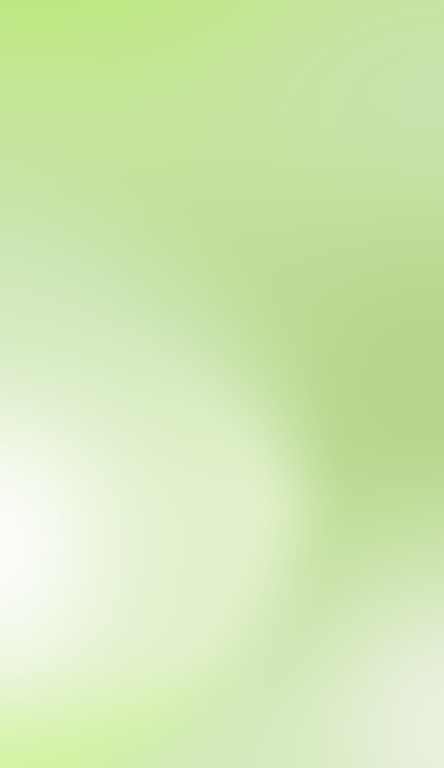
A Shadertoy shader for this background:

```glsl
// Soft elliptical falloff: 1 at the centre, fading with distance
float glow(vec2 p, vec2 centre, vec2 radius) {
    vec2 q = (p - centre) / radius;
    return exp(-dot(q, q));
}

// Green field behind the light
vec3 greenField(vec2 p) {
    vec3 colour = mix(vec3(0.75, 0.865, 0.59), vec3(0.775, 0.9, 0.61), smoothstep(0.6, 0.9, p.y));
    colour = mix(colour, vec3(0.735, 0.91, 0.5), glow(p, vec2(0.1, 1.03), vec2(0.55, 0.12)));
    colour = mix(colour, vec3(0.785, 0.885, 0.675), glow(p, vec2(1.0, 0.87), vec2(0.4, 0.14)));
    colour = mix(colour, vec3(0.71, 0.838, 0.545), glow(p, vec2(0.97, 0.5), vec2(0.3, 0.17)));

    // Pale lower right corner
    float lower = 1.0 - smoothstep(0.02, 0.42, p.y - 0.12 * (p.x - 0.7));
    colour = mix(colour, vec3(0.83, 0.915, 0.73), lower);
    return mix(colour, vec3(0.92, 0.945, 0.875), glow(p, vec2(1.02, 0.05), vec2(0.27, 0.17)));
}

// Bright region on the left, white at its core and lime at its foot
vec3 litField(vec2 p) {
    vec3 colour = mix(vec3(0.885, 0.945, 0.795), vec3(0.82, 0.91, 0.73), smoothstep(0.32, 0.62, p.y));
    colour = mix(vec3(0.81, 0.95, 0.61), colour, smoothstep(-0.02, 0.18, p.y));
    return mix(colour, vec3(0.985, 0.99, 0.98), glow(p, vec2(-0.02, 0.29), vec2(0.26, 0.18)));
}

void mainImage(out vec4 fragColor, in vec2 fragCoord) {
    vec2 p = fragCoord / iResolution.xy;

    // Rounded boundary of the light, softer toward the top
    vec2 q = pow(abs(p - vec2(0.0, 0.34)) / vec2(0.68, 0.4), vec2(1.6));
    float reach = pow(q.x + q.y, 0.625);
    float softness = mix(0.18, 0.34, smoothstep(0.35, 0.65, p.y));
    float light = 1.0 - smoothstep(1.0 - softness, 1.0 + softness, reach);

    fragColor = vec4(mix(greenField(p), litField(p), light), 1.0);
}
```
